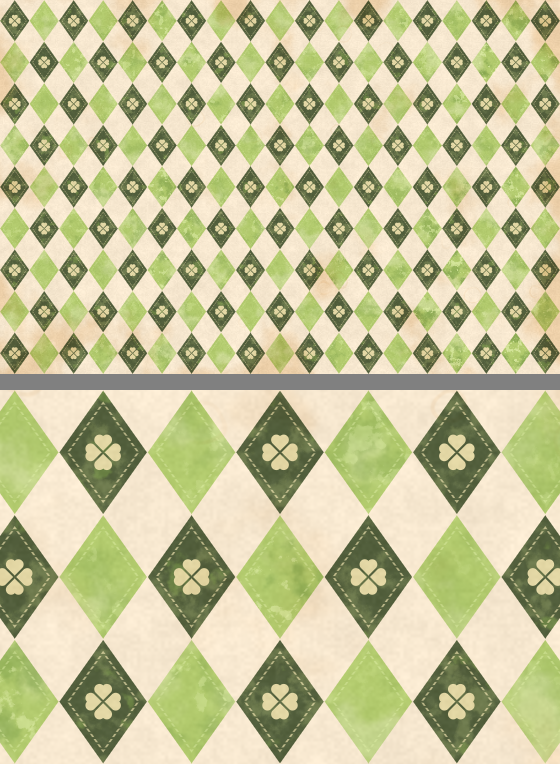
Top: the whole. Bottom: its middle third, enlarged.
A Shadertoy shader for this pattern:

```glsl
const vec2 GRID = vec2(19.0, 9.0);
const vec2 CELL = vec2(0.71, 1.0);   // cell size, in row heights

const vec3 CREAM = vec3(0.97, 0.91, 0.815);
const vec3 TAN = vec3(0.89, 0.73, 0.53);
const vec3 LIME = vec3(0.70, 0.795, 0.43);
const vec3 PALE_LIME = vec3(0.79, 0.85, 0.57);
const vec3 MOSS = vec3(0.52, 0.65, 0.31);
const vec3 FOREST = vec3(0.325, 0.375, 0.24);
const vec3 FADED_FOREST = vec3(0.46, 0.51, 0.32);
const vec3 CLOVER = vec3(0.94, 0.89, 0.69);

float hash(vec2 p) {
    return fract(sin(dot(p, vec2(127.1, 311.7))) * 43758.5453);
}

float noise(vec2 p) {
    vec2 i = floor(p), f = fract(p);
    f = f * f * (3.0 - 2.0 * f);
    float low = mix(hash(i), hash(i + vec2(1, 0)), f.x);
    float high = mix(hash(i + vec2(0, 1)), hash(i + vec2(1, 1)), f.x);
    return mix(low, high, f.y);
}

float fbm(vec2 p) {
    float sum = 0.0, amp = 0.5;
    for (int i = 0; i < 5; i++) {
        sum += amp * noise(p);
        p = mat2(1.6, 1.2, -1.2, 1.6) * p + 7.3;
        amp *= 0.5;
    }
    return sum;
}

float fill(float d, float aa) {
    return clamp(0.5 - d / aa, 0.0, 1.0);
}

float diamondDist(vec2 p, vec2 halfSize) {
    vec2 n = 1.0 / halfSize;
    return (dot(abs(p), n) - 1.0) / length(n);
}

// Heart with its point at the origin, lobes near y = 1
float heartDist(vec2 p) {
    p.x = abs(p.x);
    if (p.x + p.y > 1.0) return length(p - vec2(0.25, 0.75)) - 0.3536;
    vec2 a = p - vec2(0.0, 1.0);
    vec2 b = p - 0.5 * max(p.x + p.y, 0.0);
    return sqrt(min(dot(a, a), dot(b, b))) * sign(p.x - p.y);
}

// Four hearts folded onto one, parted by a diagonal gap
float cloverDist(vec2 p, float size, float gap) {
    p = abs(p);
    p = vec2(min(p.x, p.y), max(p.x, p.y) - gap);
    return heartDist(p / size) * size;
}

float stitches(vec2 p, float d, float inset, float aa) {
    float dash = abs(fract(abs(p.y) * 24.0) - 0.5) / 24.0 - 0.013;
    return fill(abs(d + inset) - 0.007, aa) * fill(dash, aa);
}

// Scattered water rings, broken up by noise
float rings(vec2 p, vec2 area) {
    float sum = 0.0;
    for (int i = 0; i < 22; i++) {
        float k = float(i);
        vec2 center = area * vec2(hash(vec2(k, 1.7)), hash(vec2(k, 5.3)));
        float radius = mix(0.08, 0.24, hash(vec2(k, 9.1)));
        float wobble = 0.07 * (noise(p * 6.0 + k) - 0.5);
        float d = abs(length(p - center) - radius + wobble);
        sum += smoothstep(0.03, 0.005, d) * noise(p * 5.0 - k);
    }
    return min(sum, 1.0);
}

void mainImage(out vec4 fragColor, in vec2 fragCoord) {
    vec2 uv = fragCoord / iResolution.xy;
    vec2 grid = uv * GRID;
    vec2 id = floor(grid);
    vec2 p = (fract(grid) - 0.5) * CELL;
    vec2 s = grid * CELL;
    float aa = GRID.y / iResolution.y;
    float seed = hash(id + 3.0);
    float rightSide = smoothstep(0.6, 0.95, uv.x);
    float grain = fbm(s * 9.0);

    // Paper
    vec3 col = CREAM + 0.06 * (fbm(s * 3.0) - 0.5);

    // Diamonds, dark and light in a checker
    bool isDark = mod(id.x + id.y, 2.0) < 0.5;
    float d = diamondDist(p, 0.5 * CELL);
    float stitch = stitches(p, d, 0.06, aa);
    vec3 cloth;
    if (isDark) {
        cloth = mix(FOREST, FADED_FOREST, 0.75 * smoothstep(0.42, 0.7, grain));
        cloth = mix(cloth, MOSS, 0.5 * smoothstep(0.6, 0.75, fbm(s * 5.0 + seed * 9.0)));
        cloth = mix(cloth, CLOVER, 0.65 * stitch);
        float clover = cloverDist(p, 0.118, 0.012);
        cloth = mix(cloth, CLOVER - 0.06 * grain, 0.96 * fill(clover, aa));
    } else {
        float wear = mix(0.1, 0.7, seed * seed) + 0.3 * rightSide;
        cloth = mix(LIME, PALE_LIME, smoothstep(0.4, 0.7, fbm(s * 2.6 + seed * 17.0)));
        cloth = mix(cloth, MOSS, wear * smoothstep(0.45, 0.68, fbm(s * 4.0 - seed * 11.0)));
        cloth = mix(cloth, PALE_LIME + 0.05, wear * smoothstep(0.58, 0.68, grain));
        cloth = mix(cloth, PALE_LIME + 0.08, 0.45 * stitch);
    }
    col = mix(col, cloth, fill(d + 0.003, aa));

    // Stains, heavier toward the border
    vec2 toEdge = min(uv, 1.0 - uv) * GRID * CELL;
    float border = exp(-1.6 * min(toEdge.x, toEdge.y));
    float blotch = fbm(s * 0.9 + 20.0) + 0.22 * border + 0.06 * rightSide;
    float stain = 0.55 * smoothstep(0.55, 0.85, blotch) + 0.22 * rings(s, GRID * CELL);
    col = mix(col, col * TAN / CREAM, stain);

    // Fine grain
    col += 0.035 * (noise(s * 36.0) - 0.5) + 0.04 * (grain - 0.48);
    fragColor = vec4(clamp(col, 0.0, 1.0), 1.0);
}
```
